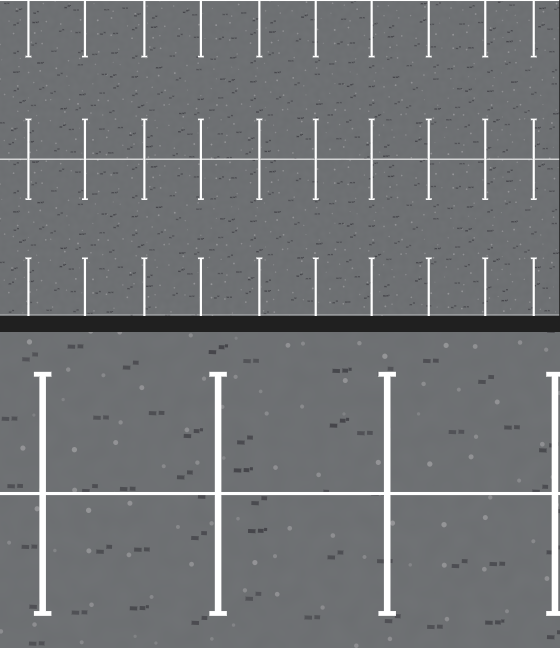
Top: the whole. Bottom: its middle third, enlarged.
Give the GLSL for this pattern, as a WebGL 2 fragment shader.

```glsl
#version 300 es
precision highp float;

uniform vec2 u_resolution;
out vec4 fragColor;

const vec3 ASPHALT = vec3(0.43, 0.44, 0.45);
const vec3 CRACK = vec3(0.27, 0.27, 0.29);
const vec3 GRIT = vec3(0.60, 0.60, 0.61);
const vec3 PAINT = vec3(1.0);

// Bay dividers, unevenly spaced across a width of 768 units
const float DIVIDER_X[10] = float[10](
    39.0, 116.5, 198.0, 275.5, 355.7, 433.0, 509.7, 588.0, 665.5, 732.0);

vec2 hash2(vec2 p) {
    vec3 q = fract(p.xyx * vec3(0.1031, 0.1030, 0.0973));
    q += dot(q, q.yzx + 33.33);
    return fract((q.xx + q.yz) * q.zy);
}

float gradientDot(vec2 cell, vec2 offset) {
    return dot(hash2(cell) * 2.0 - 1.0, offset);
}

float gradientNoise(vec2 p) {
    vec2 i = floor(p), f = fract(p);
    vec2 u = f * f * f * (f * (f * 6.0 - 15.0) + 10.0);
    vec2 e = vec2(1.0, 0.0);
    return mix(mix(gradientDot(i, f), gradientDot(i + e, f - e), u.x),
               mix(gradientDot(i + e.yx, f - e.yx), gradientDot(i + 1.0, f - 1.0), u.x), u.y);
}

float box(vec2 p, vec2 halfSize) {
    vec2 d = abs(p) - halfSize;
    return length(max(d, 0.0)) + min(max(d.x, d.y), 0.0);
}

float cover(float d, float pixel) {
    return clamp(0.5 - d / pixel, 0.0, 1.0);
}

// Short dashes in pairs, either level or stepped; the tile holds 6 x 6 cells
float crackMarks(vec2 tile, float pixel) {
    vec2 cell = mod(floor(tile * 6.0), 6.0);
    vec2 p = (fract(tile * 6.0) - 0.5) * 27.1;
    vec2 kind = hash2(cell + 31.0);
    p -= (hash2(cell + 7.0) - 0.5) * 17.0;
    float stepUp = kind.x > 0.5 ? 1.2 : 0.15;
    float d = box(p + vec2(2.1, stepUp), vec2(1.7, 0.9));
    d = min(d, box(p - vec2(2.0, stepUp), vec2(1.3, 0.9)));
    if (kind.y > 0.6) d = min(d, box(p - vec2(4.2, stepUp + 0.7), vec2(0.7)));
    return cover(d, pixel) * mix(0.65, 1.0, kind.y);
}

// Pale grains; the tile holds 9 x 9 cells
float gritDots(vec2 tile, float pixel) {
    vec2 cell = mod(floor(tile * 9.0), 9.0);
    vec2 p = (fract(tile * 9.0) - 0.5) * 18.07;
    vec2 kind = hash2(cell + 53.0);
    p -= (hash2(cell + 17.0) - 0.5) * 13.0;
    return cover(length(p) - mix(0.7, 1.2, kind.y), pixel) * step(0.25, kind.x) * mix(0.4, 0.9, kind.y);
}

// One painted stroke from bottom to top, with a crossbar at each end
float stroke(vec2 p, float bottom, float top) {
    float d = box(p - vec2(0.0, 0.5 * (bottom + top)), vec2(1.5, 0.5 * (top - bottom)));
    d = min(d, box(p - vec2(0.0, top - 1.0), vec2(4.0, 1.1)));
    return min(d, box(p - vec2(0.0, bottom + 1.0), vec2(4.0, 1.1)));
}

void main() {
    vec2 p = gl_FragCoord.xy / u_resolution * vec2(768.0, 430.0);
    float pixel = 768.0 / u_resolution.x;

    // Ground: a slightly turned tile, repeated in both halves of the lot
    vec2 ground = p + vec2(0.0, p.y < 213.3 ? 190.0 : 0.0);
    vec2 tile = mat2(0.9992, 0.04, -0.04, 0.9992) * ground / 162.6;
    vec3 color = ASPHALT + 0.012 * gradientNoise(ground / 9.0);
    color = mix(color, GRIT, gritDots(tile, pixel));
    color = mix(color, CRACK, crackMarks(tile, pixel));

    // Bay dividers in three rows
    float d = 1e3;
    for (int i = 0; i < 10; i++) {
        vec2 q = p - vec2(DIVIDER_X[i], 0.0);
        d = min(d, stroke(q, 352.0, 440.0));
        d = min(d, stroke(q, 158.0, 268.5));
        d = min(d, stroke(q, -10.0, 79.5));
    }

    // Thin lines along the middle and the top
    d = min(d, abs(p.y - 213.4) - 0.7);
    d = min(d, abs(p.y - 429.3) - 0.7);
    color = mix(color, PAINT, cover(d, pixel));

    // Faint lower line and dark right edge
    color = mix(color, PAINT, 0.4 * cover(abs(p.y - 1.7) - 0.6, pixel));
    color = mix(color, vec3(0.1), cover(767.0 - p.x, pixel));
    fragColor = vec4(color, 1.0);
}
```
